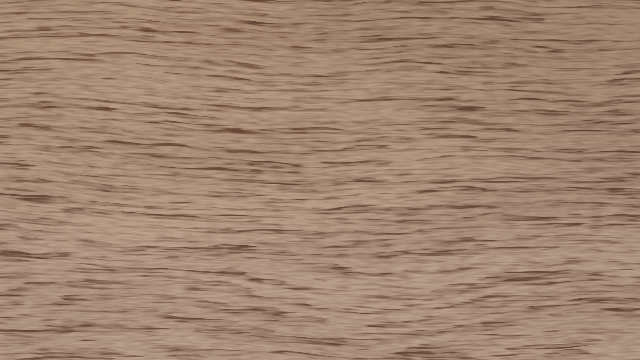
A Shadertoy shader for this texture:

```glsl
const vec3 PALE_WOOD = vec3(0.735, 0.635, 0.555);
const vec3 WARM_WOOD = vec3(0.715, 0.598, 0.500);
const vec3 DARK_GRAIN = vec3(0.415, 0.285, 0.215);

float hash(vec2 cell) {
    vec3 q = fract(cell.xyx * vec3(0.1031, 0.1030, 0.0973));
    q += dot(q, q.yzx + 33.33);
    return fract((q.x + q.y) * q.z);
}

float cornerSlope(vec2 cell, vec2 offset) {
    float angle = 6.2832 * hash(cell);
    return dot(vec2(cos(angle), sin(angle)), offset);
}

float gradientNoise(vec2 p) {
    vec2 cell = floor(p);
    vec2 f = p - cell;
    vec2 u = f * f * f * (f * (f * 6.0 - 15.0) + 10.0);
    vec2 e = vec2(1.0, 0.0);
    float low = mix(cornerSlope(cell, f), cornerSlope(cell + e.xy, f - e.xy), u.x);
    float high = mix(cornerSlope(cell + e.yx, f - e.yx), cornerSlope(cell + e.xx, f - e.xx), u.x);
    return mix(low, high, u.y);
}

// Noise drawn out along the board; scale is features per canvas height
float fibre(vec2 p, vec2 scale, float seed) {
    return gradientNoise(p * scale + seed * vec2(17.3, 31.7));
}

// Soft bend of the whole board plus small ripples
vec2 bendGrain(vec2 p) {
    float bend = 0.045 * fibre(p, vec2(1.2, 1.5), 1.0);
    float ripple = 0.005 * fibre(p, vec2(6.0, 9.0), 2.0);
    return p + vec2(0.0, bend + ripple + 0.012 * p.x);
}

// Growth rings: broad and looping below, narrow and straight above
float ringPhase(vec2 p, float height) {
    float phase = 17.0 * p.y + 15.0 * p.y * p.y;
    phase += mix(2.5, 0.6, smoothstep(0.0, 0.55, height)) * fibre(p, vec2(1.6, 5.5), 3.0);
    phase += 0.6 * fibre(p, vec2(3.0, 26.0), 4.0);
    return phase + 0.6 * fibre(p, vec2(8.0, 105.0), 5.0);
}

// Slow darkening across a ring, ending in a crisp edge
float ringBand(float phase) {
    float t = fract(phase);
    return smoothstep(0.25, 0.8, t) * (1.0 - smoothstep(0.88, 1.0, t));
}

float pores(vec2 p, vec2 scale, float seed) {
    return smoothstep(0.03, 0.30, fibre(p, scale, seed));
}

void mainImage(out vec4 fragColor, in vec2 fragCoord) {
    vec2 uv = fragCoord / iResolution.xy;
    vec2 p = fragCoord / iResolution.y;
    vec2 grain = bendGrain(p);

    // Ring bands, broken along their length
    float band = ringBand(ringPhase(grain, p.y));
    float presence = smoothstep(-0.4, 0.25, fibre(grain, vec2(2.0, 26.0), 6.0));
    float rings = band * presence;

    // Long and short pore streaks gather in the bands
    float longPores = pores(grain, vec2(5.0, 125.0), 7.0);
    float shortPores = pores(grain, vec2(17.0, 165.0), 8.0);
    float streaks = 0.55 * longPores + 0.45 * shortPores;

    float dark = 0.09 + 0.56 * rings * (0.5 + 0.9 * streaks);
    dark += 0.44 * streaks * (0.35 + 0.65 * band);
    dark += 0.24 * fibre(grain, vec2(24.0, 170.0), 9.0);
    dark += 0.14 * fibre(grain, vec2(1.5, 6.0), 10.0);

    // Uneven light: warmer at the top, dimmer to the upper right
    vec3 wood = mix(PALE_WOOD, WARM_WOOD, smoothstep(0.1, 1.0, uv.y));
    float light = 1.0 - 0.08 * smoothstep(0.3, 1.0, uv.x) * uv.y;
    light -= 0.05 * dot(uv - 0.5, uv - 0.5);

    vec3 color = mix(wood, DARK_GRAIN, clamp(dark, 0.0, 1.0)) * light;
    fragColor = vec4(color, 1.0);
}
```
